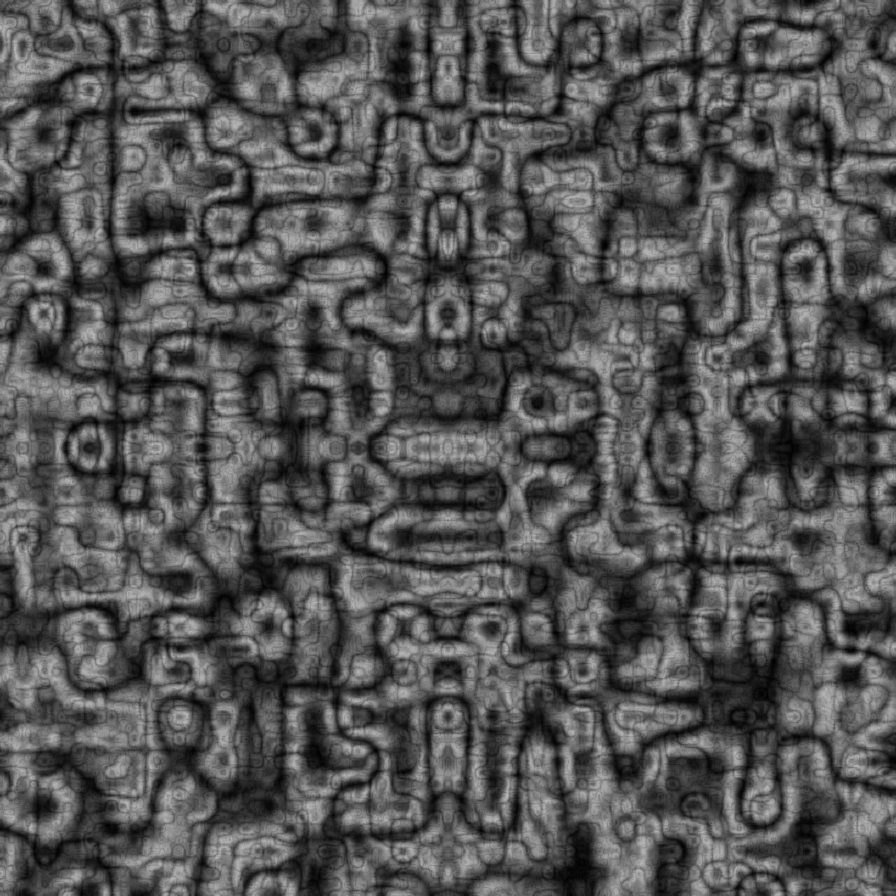
A Shadertoy shader for this texture:

```glsl
// Grey turbulence: dark, blocky, winding creases with bright rims and small rings.
// Sums folded sine bands of signed value noise over octaves: each zero contour
// becomes a crease, each half-height contour a bright rim around a dim core.

float hash(vec2 p) {
    return fract(sin(dot(p, vec2(127.1, 311.7))) * 43758.5453);
}

// Lattice value in -1..1; cells beside the central axes mirror each other
float latticeValue(vec2 cell, float seed) {
    cell = mix(cell, abs(cell), step(abs(cell), vec2(1.5)));
    return 2.0 * hash(cell + seed) - 1.0;
}

// Smoothly interpolated value noise
float signedNoise(vec2 p, float seed) {
    vec2 cell = floor(p);
    vec2 f = fract(p);
    vec2 blend = f * f * (3.0 - 2.0 * f);
    float bottom = mix(latticeValue(cell, seed),
                       latticeValue(cell + vec2(1.0, 0.0), seed), blend.x);
    float top = mix(latticeValue(cell + vec2(0.0, 1.0), seed),
                    latticeValue(cell + vec2(1.0, 1.0), seed), blend.x);
    return mix(bottom, top, blend.y);
}

// Folded octaves, each twice as fine and a little over half as strong
float turbulence(vec2 p) {
    float sum = 0.0;
    float amplitude = 0.463;
    for (int octave = 0; octave < 6; octave++) {
        float noise = signedNoise(p, 17.3 * float(octave) + 5.7);
        sum += amplitude * abs(sin(3.3 * noise));
        p *= 2.0;
        amplitude *= 0.55;
    }
    return sum;
}

void mainImage(out vec4 fragColor, in vec2 fragCoord) {
    // Average four samples per pixel to soften the finest creases
    float grey = 0.0;
    for (int i = 0; i < 4; i++) {
        vec2 offset = vec2(i % 2, i / 2) * 0.5 - 0.25;
        vec2 centred = (fragCoord + offset - 0.5 * iResolution.xy) / iResolution.y;
        float height = turbulence(centred * 20.0);
        // Squaring deepens the creases and lifts the rims
        grey += 0.25 * 0.73 * height * height;
    }
    fragColor = vec4(vec3(grey), 1.0);
}
```
